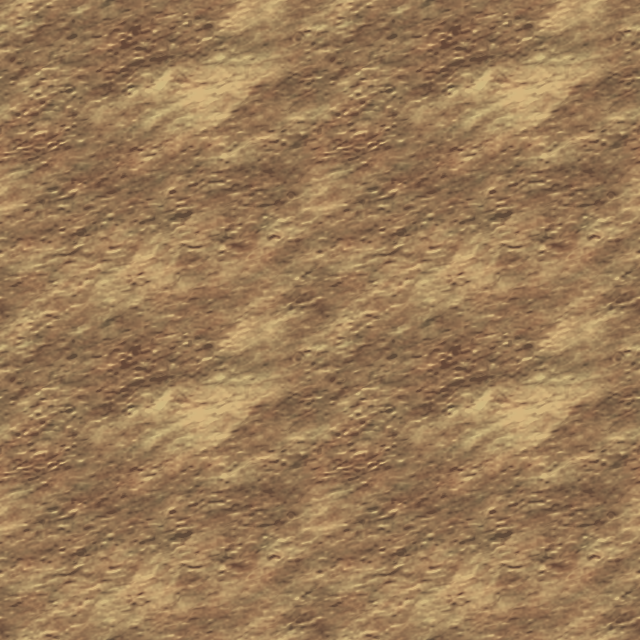
Give the GLSL for this texture, as a Shadertoy shader.

```glsl
// Wind-streaked sandy ground with slanted light drifts, gritty crumbs and small pits, tiled 2 by 2.

const float REPEATS = 2.0;
const vec3 UMBER = vec3(0.46, 0.35, 0.26);
const vec3 CLAY  = vec3(0.60, 0.47, 0.335);
const vec3 SAND  = vec3(0.80, 0.68, 0.475);
const vec3 RUST  = vec3(0.03, -0.015, -0.01);

float hash(vec2 cell, float seed) {
    return fract(sin(dot(cell, vec2(127.1, 311.7)) + seed * 74.7) * 43758.5453);
}

// Random value of a lattice cell; one tile to the right lowers the row by "drop".
// The half-cell offsets keep the wrap exact under rounding.
float latticeValue(vec2 cell, vec2 cells, float drop, float seed) {
    float tile = floor((cell.x + 0.5) / cells.x);
    cell += tile * vec2(-cells.x, drop);
    cell.y -= cells.y * floor((cell.y + 0.5) / cells.y);
    return hash(cell, seed);
}

// Value noise on a sheared lattice that wraps over the unit tile; slope is drop / cells.y.
float noise(vec2 p, vec2 cells, float drop, float seed) {
    vec2 g = vec2(p.x * cells.x, p.y * cells.y - p.x * drop);
    vec2 i = floor(g), f = g - i;
    f = f * f * (3.0 - 2.0 * f);
    float a = latticeValue(i, cells, drop, seed);
    float b = latticeValue(i + vec2(1, 0), cells, drop, seed);
    float c = latticeValue(i + vec2(0, 1), cells, drop, seed);
    float d = latticeValue(i + vec2(1, 1), cells, drop, seed);
    return mix(mix(a, b, f.x), mix(c, d, f.x), f.y);
}

// Octaves of sheared noise, normalised to 0..1.
float fbm(vec2 p, vec2 cells, float drop, int octaves, float gain, float seed) {
    float sum = 0.0, total = 0.0, weight = 1.0;
    for (int k = 0; k < octaves; k++) {
        sum += weight * noise(p, cells, drop, seed + float(k));
        total += weight;
        weight *= gain;
        cells *= 2.0;
        drop *= 2.0;
    }
    return sum / total;
}

float crumbHeight(vec2 p) {
    return fbm(p, vec2(26, 52), 8.0, 2, 0.9, 31.0);
}

// Sparse round pits, each kept inside its own cell: dark bowl, lit lower rim.
float pits(vec2 p, float cells, float seed) {
    vec2 id = mod(floor(p * cells), cells);
    vec2 centre = 0.3 + 0.4 * vec2(hash(id, seed), hash(id, seed + 1.0));
    vec2 d = fract(p * cells) - centre;
    float radius = mix(0.05, 0.09, hash(id, seed + 2.0));
    float r = length(d) / radius;
    float bowl = 1.0 - smoothstep(0.3, 1.1, r);
    float rim = exp(-8.0 * (r - 1.15) * (r - 1.15));
    float present = step(0.82, hash(id, seed + 3.0));
    return present * (rim * mix(-0.4, 0.25, smoothstep(0.6, -0.6, d.y / radius)) - 0.3 * bowl);
}

vec3 groundColor(float tone) {
    vec3 low = mix(UMBER, CLAY, clamp(tone / 0.42, -0.5, 1.0));
    return mix(low, SAND, clamp((tone - 0.42) / 0.58, 0.0, 1.15));
}

void mainImage(out vec4 fragColor, in vec2 fragCoord) {
    vec2 p = fract(fragCoord / iResolution.xy * REPEATS);

    // Ragged outlines for the drifts
    vec2 warp = vec2(fbm(p, vec2(14, 22), 5.0, 3, 0.7, 11.0),
                     fbm(p, vec2(14, 22), 5.0, 3, 0.7, 21.0)) - 0.5;
    vec2 q = p + warp * vec2(0.08, 0.04);

    // Broad slanted drifts with flatter ragged ledges, skewed towards pale sand
    float drift = fbm(q, vec2(4, 10), 5.0, 3, 0.66, 1.0) - 0.5;
    float ledge = fbm(q, vec2(12, 30), 9.0, 3, 0.75, 6.0) - 0.5;
    float tone = 0.37 + 1.1 * drift + 0.8 * ledge + 2.2 * drift * drift;

    // Crumbs lit from above, rougher in some patches
    float rough = smoothstep(0.32, 0.68, fbm(p, vec2(7, 13), 6.0, 3, 0.7, 41.0));
    vec2 r = p + warp * 0.015;
    float relief = crumbHeight(r) - crumbHeight(r + vec2(-0.002, 0.008));
    tone += relief * (0.5 + 2.0 * abs(relief)) * mix(0.6, 1.7, rough);

    // Dark specks, pits and fine grain
    float speck = noise(r, vec2(44, 72), 12.0, 51.0);
    tone -= 0.34 * rough * smoothstep(0.72, 0.95, speck);
    tone += pits(p, 6.0, 61.0);
    tone += 0.28 * (noise(p, vec2(110, 128), 0.0, 71.0) - 0.5);

    // Reddish and olive tints
    float tint = fbm(p, vec2(12, 20), 6.0, 3, 0.8, 81.0) - 0.5;
    fragColor = vec4(groundColor(tone) + RUST * tint * 2.0, 1.0);
}
```
